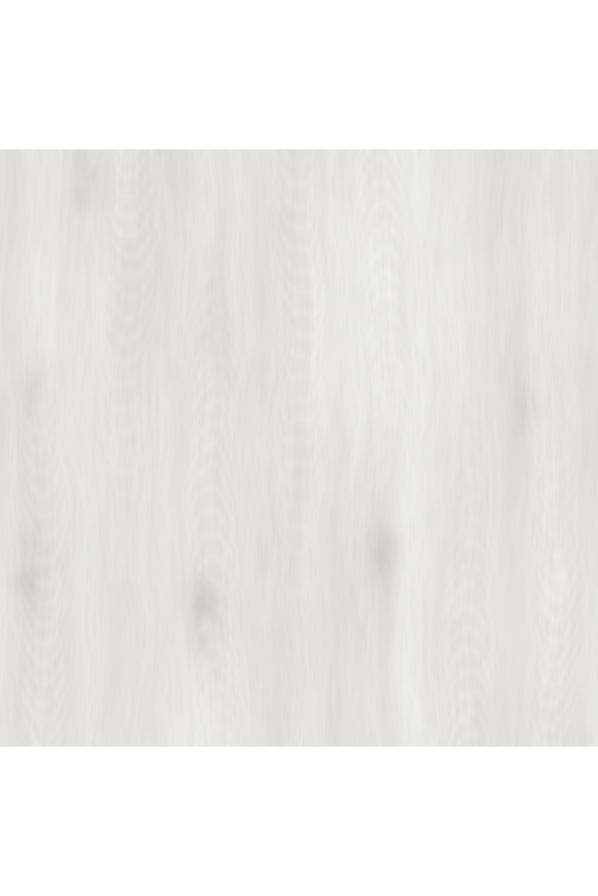
Reproduce this texture procedurally as a Shadertoy shader.

```glsl
const vec3 WOOD = vec3(0.890, 0.887, 0.874);
const vec3 SHADE_TINT = vec3(0.97, 1.02, 1.04);
const vec3 MARGIN = vec3(1.0);
const float PANEL_BOTTOM = 1.0 / 6.0;
const float PANEL_TOP = 5.0 / 6.0;
const float TILE_HEIGHT = 1.5;          // in tile widths
const vec2 BAND_CELLS = vec2(13.0, 3.0);
const vec2 STREAK_CELLS = vec2(46.0, 6.0);
const vec2 FIBRE_CELLS = vec2(150.0, 24.0);
const vec2 PORE_CELLS = vec2(110.0, 32.0);
const vec2 KNOT_CELLS = vec2(5.0, 4.0);
const vec2 KNOT_RADIUS = vec2(0.024, 0.050);
const vec2 HALO_RADIUS = vec2(0.045, 0.150);
const float BOARDS = 7.0;
const float ARCHES = 42.0;
const float BAND_DEPTH = 0.021;
const float STREAK_DEPTH = 0.012;
const float FIBRE_DEPTH = 0.010;
const float PORE_DEPTH = 0.014;
const float ARCH_DEPTH = 0.011;
const float KNOT_DEPTH = 0.040;
const float HALO_DEPTH = 0.022;
const float TAU = 6.2831853;

vec2 hash2(vec2 p) {
    vec3 q = fract(p.xyx * vec3(0.1031, 0.1030, 0.0973));
    q += dot(q, q.yzx + 33.33);
    return fract((q.xx + q.yz) * q.zy);
}

// Value noise from -1 to 1 that wraps after a whole number of cells
float wrapNoise(vec2 uv, vec2 cells, float seed) {
    vec2 p = uv * cells, i = floor(p), f = p - i;
    f = f * f * (3.0 - 2.0 * f);
    vec2 a = mod(i, cells) + seed, b = mod(i + 1.0, cells) + seed;
    float low = mix(hash2(a).x, hash2(vec2(b.x, a.y)).x, f.x);
    float high = mix(hash2(vec2(a.x, b.y)).x, hash2(b).x, f.x);
    return 2.0 * mix(low, high, f.y) - 1.0;
}

// Short dark strokes, one in each stretched cell
float pores(vec2 uv) {
    vec2 p = uv * PORE_CELLS, cell = floor(p);
    float nearest = 1.0;
    for (int y = -1; y <= 1; y++)
    for (int x = -1; x <= 1; x++) {
        vec2 id = cell + vec2(x, y);
        vec2 seed = hash2(mod(id, PORE_CELLS) + 71.0);
        vec2 d = (p - id - seed) * vec2(1.7, 1.0);
        nearest = min(nearest, length(d));
    }
    return 1.0 - smoothstep(0.1, 0.65, nearest);
}

// Scattered soft knots: x holds the cores, y the long halos
vec2 knots(vec2 uv) {
    vec2 p = uv * KNOT_CELLS, cell = floor(p), sum = vec2(0.0);
    for (int y = -1; y <= 1; y++)
    for (int x = -1; x <= 1; x++) {
        vec2 id = cell + vec2(x, y);
        vec2 key = mod(id, KNOT_CELLS);
        vec2 center = id + 0.15 + 0.7 * hash2(key + 13.0);
        vec2 d = (p - center) / KNOT_CELLS * vec2(1.0, TILE_HEIGHT);
        vec2 core = d / KNOT_RADIUS, halo = d / HALO_RADIUS;
        float strength = smoothstep(0.35, 0.9, hash2(key + 29.0).x);
        sum += strength * exp(-vec2(dot(core, core), dot(halo, halo)));
    }
    return sum;
}

// Nested arches of growth rings along the middle of some boards
float arches(vec2 uv, float bend) {
    float x = uv.x * BOARDS, board = floor(x);
    float across = 2.0 * (x - board) - 1.0;
    vec2 seed = hash2(vec2(mod(board, BOARDS), 5.0));
    float side = seed.x < 0.5 ? -1.0 : 1.0;
    float height = uv.y + side * 0.14 * across * across;
    float line = 0.5 + 0.5 * sin(TAU * (ARCHES * height + seed.x) + bend);
    float along = 0.5 + 0.5 * sin(TAU * (uv.y + seed.y));
    float fade = 1.0 - smoothstep(0.25, 0.85, abs(across));
    return (line * line - 0.375) * fade * along;
}

void mainImage(out vec4 fragColor, in vec2 fragCoord) {
    vec2 uv = fragCoord / iResolution.xy;

    // Slow sideways wander of the grain, bent further around knots
    vec2 knot = knots(uv);
    vec2 grain = uv;
    grain.x += 0.006 * sin(TAU * (2.0 * uv.y + uv.x));
    grain.x += 0.003 * sin(TAU * (5.0 * uv.y - 3.0 * uv.x)) + 0.012 * knot.x;

    float band = wrapNoise(grain, BAND_CELLS, 3.0);
    float streak = wrapNoise(grain, STREAK_CELLS, 17.0);
    float fibre = wrapNoise(grain, FIBRE_CELLS, 41.0);
    float mottle = 1.0 + 0.5 * wrapNoise(uv, vec2(38.0, 40.0), 57.0);

    float tone = BAND_DEPTH * band + STREAK_DEPTH * streak + FIBRE_DEPTH * fibre;
    tone += ARCH_DEPTH * arches(grain, 2.0 * streak + 5.0 * knot.y);
    tone -= PORE_DEPTH * (pores(grain) - 0.4) * (0.6 + 0.4 * streak);
    tone -= (KNOT_DEPTH * knot.x + HALO_DEPTH * (knot.y - 0.15)) * mottle;
    vec3 wood = WOOD + tone * SHADE_TINT;

    // Wood panel between plain margins
    float soft = 0.5 / iResolution.y;
    float inside = smoothstep(PANEL_BOTTOM - soft, PANEL_BOTTOM + soft, uv.y)
                 * (1.0 - smoothstep(PANEL_TOP - soft, PANEL_TOP + soft, uv.y));
    fragColor = vec4(mix(MARGIN, wood, inside), 1.0);
}
```
